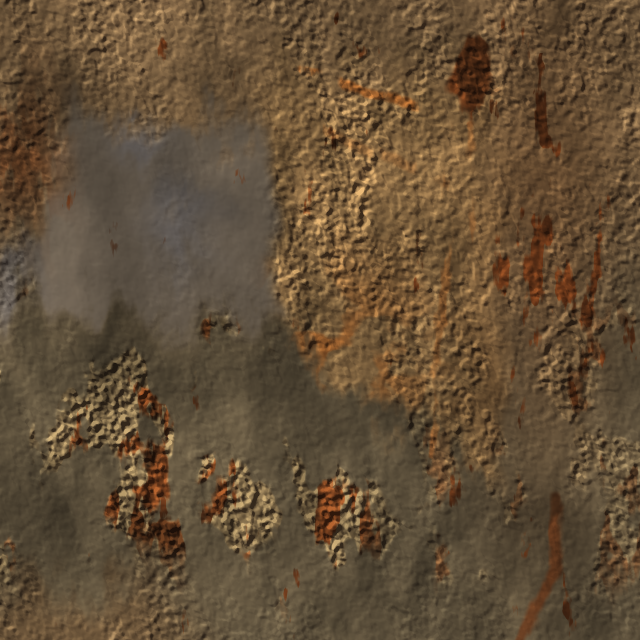
Give the GLSL for this texture, as a WebGL 1 fragment shader.

```glsl
precision highp float;
uniform vec2 u_resolution;

float hash(vec2 c) {
  return fract(sin(dot(c, vec2(127.1, 311.7))) * 43758.5);
}

// Smooth cellular noise: random cell values blended by distance
float cells(vec2 p) {
  vec2 id = floor(p), f = fract(p);
  float sum = 0.0, total = 0.0;
  for (int j = -1; j <= 1; j++) {
    for (int i = -1; i <= 1; i++) {
      vec2 o = vec2(float(i), float(j)), c = id + o;
      vec2 d = o + vec2(hash(c), hash(c + 37.0)) - f;
      float w = exp(-6.0 * dot(d, d));
      sum += w * hash(c + 71.0);
      total += w;
    }
  }
  return sum / total;
}

float layers(vec2 p) {
  float sum = 0.0, amp = 0.53;
  for (int i = 0; i < 4; i++) {
    sum += amp * cells(p);
    p = p * 2.03 + 17.3;
    amp *= 0.5;
  }
  return sum;
}

float grainHeight(vec2 p) {
  return cells(p * 92.0) + 0.6 * cells(p * 165.0 + 9.0);
}

float blot(vec2 p, vec2 centre, vec2 radius) {
  vec2 d = (p - centre) / radius;
  return exp(-dot(d, d));
}

float band(float x, float lo, float hi, float soft) {
  return smoothstep(lo - soft, lo + soft, x) * (1.0 - smoothstep(hi - soft, hi + soft, x));
}

float stroke(vec2 p, vec2 a, vec2 b, float width) {
  vec2 d = b - a;
  float t = clamp(dot(p - a, d) / dot(d, d), 0.0, 1.0);
  return 1.0 - smoothstep(0.3 * width, width, length(p - a - d * t));
}

void main() {
  vec2 p = gl_FragCoord.xy / u_resolution;
  float broad = layers(p * 5.0);
  float mottle = layers(p * vec2(26.0, 13.0) + 7.0);
  float streaks = layers(p * vec2(34.0, 12.0) + 31.0);
  float clumps = layers(p * vec2(14.0, 8.0) + 3.0);
  vec2 q = p + 0.14 * (vec2(broad, mottle) - 0.5);

  // Regions of paint and plaster
  float upper = smoothstep(0.42, 0.78, q.y);
  float foot = (1.0 - smoothstep(0.02, 0.13, q.y)) * (1.0 - smoothstep(0.2, 0.4, q.x));
  float ochre = band(q.x, 0.4, 0.77, 0.03) * (1.0 - smoothstep(0.8, 0.96, q.y))
              * smoothstep(-0.03, 0.04, q.y - 0.74 + 0.66 * q.x);
  float film = band(q.x, 0.07, 0.41, 0.02) * band(q.y, 0.51, 0.8, 0.035);
  float crust = smoothstep(0.53, 0.6, clumps) * band(q.y, 0.1, 0.5, 0.04)
              * (1.0 - ochre) * (1.0 - 0.5 * smoothstep(0.5, 0.7, p.x));

  vec3 color = mix(vec3(0.34, 0.295, 0.22), vec3(0.42, 0.33, 0.225), max(upper, foot));
  color = mix(color, vec3(0.48, 0.37, 0.235), ochre * 0.9);
  color = mix(color, vec3(0.4, 0.355, 0.3), film);
  color = mix(color, vec3(0.44, 0.36, 0.24), crust * 0.7);
  float blue = blot(q, vec2(0.27, 0.64), vec2(0.06, 0.05))
             + blot(q, vec2(0.2, 0.77), vec2(0.05, 0.04))
             + blot(q, vec2(0.03, 0.56), vec2(0.05, 0.04));
  color = mix(color, vec3(0.37, 0.36, 0.37), 0.6 * min(blue, 1.0));
  color *= 1.0 + (0.55 - 0.3 * film) * (mottle - 0.5) + 0.5 * (broad - 0.5);

  // Orange stains, scratches and thin drips
  float stain = smoothstep(0.48, 0.66, layers(p * 15.0 + 5.0))
              * blot(p, vec2(0.49, 0.43), vec2(0.15, 0.13)) * ochre;
  vec2 s = p + 0.025 * (vec2(mottle, clumps) - 0.5);
  float scratch = stroke(s, vec2(0.47, 0.895), vec2(0.69, 0.82), 0.011)
                + 0.35 * stroke(s, vec2(0.5, 0.8), vec2(0.7, 0.71), 0.012)
                + 0.6 * stroke(s, vec2(0.705, 0.74), vec2(0.675, 0.29), 0.007)
                + 0.5 * stroke(s, vec2(0.735, 0.8), vec2(0.75, 0.55), 0.008);
  scratch *= smoothstep(0.3, 0.55, streaks);
  color = mix(color, vec3(0.57, 0.32, 0.13), min(0.75 * stain + 0.75 * scratch, 0.85));

  // Rust runs
  float zone = blot(p, vec2(0.85, 0.58), vec2(0.11, 0.36));
  float rust = smoothstep(0.55, 0.63, streaks - 0.25 + 0.26 * zone);
  rust = max(rust, smoothstep(0.55, 0.63, streaks) * crust);
  rust = max(rust, smoothstep(0.35, 0.6, blot(q, vec2(0.73, 0.87), vec2(0.04, 0.065))));
  rust = max(rust, 0.7 * smoothstep(0.4, 0.6, streaks) * blot(p, vec2(0.03, 0.76), vec2(0.06, 0.11)));
  rust = max(rust, 0.8 * stroke(s, vec2(0.865, 0.22), vec2(0.87, 0.11), 0.013));
  rust = max(rust, 0.8 * stroke(s, vec2(0.87, 0.11), vec2(0.81, -0.02), 0.013));
  vec3 rustColor = mix(vec3(0.23, 0.11, 0.045), vec3(0.42, 0.2, 0.08), smoothstep(0.35, 0.65, mottle));
  color = mix(color, vec3(0.42, 0.27, 0.15), 0.4 * zone);
  color = mix(color, rustColor, 0.85 * rust);

  // Grain relief lit from the upper left
  vec2 toLight = vec2(-0.002, 0.002);
  float relief = grainHeight(p - toLight) - grainHeight(p + toLight);
  float rough = 0.3 + 0.3 * max(upper, foot) + 0.4 * ochre + 0.25 * zone;
  rough = mix(rough, 0.1, film) + 0.9 * crust;
  rough *= 0.6 + 0.8 * smoothstep(0.35, 0.65, clumps);
  color *= 1.0 + clamp(relief * rough, -0.6, 0.7) * vec3(0.95, 1.0, 1.0);

  gl_FragColor = vec4(clamp(color, 0.0, 1.0), 1.0);
}
```
